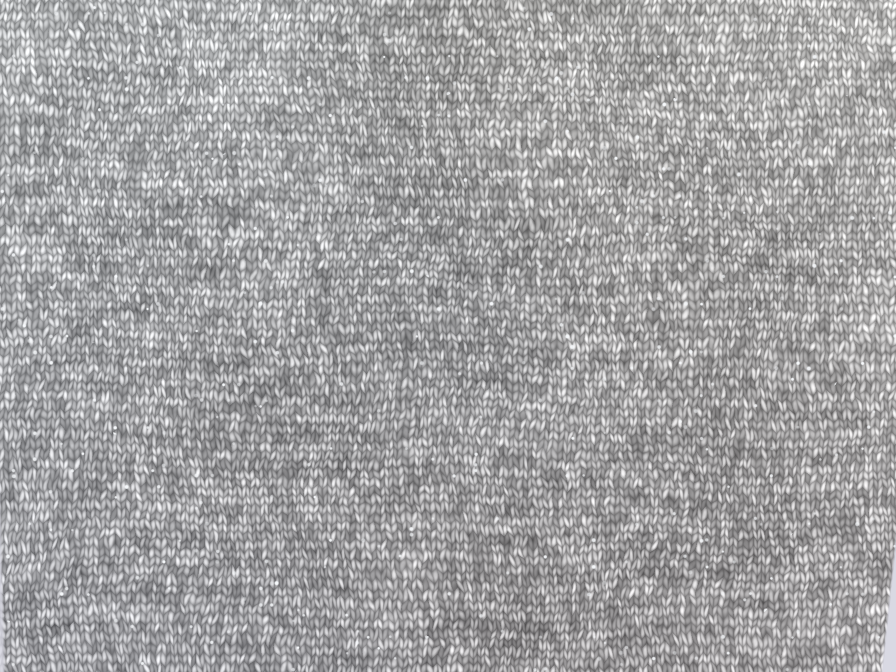
Reproduce this texture procedurally as a WebGL 1 fragment shader.

```glsl
precision highp float;
// Grey heathered jersey knit with small arched stitches and scattered glitter flecks.
uniform vec2 u_resolution;

float hash(vec2 p) {
  vec3 q = fract(vec3(p.xyx) * 0.1031);
  q += dot(q, q.yzx + 33.33);
  return fract((q.x + q.y) * q.z);
}

float gradientDot(vec2 cell, vec2 offset) {
  float angle = 6.2832 * hash(cell + 17.0);
  return dot(vec2(cos(angle), sin(angle)), offset);
}

// Gradient noise, roughly -0.7 to 0.7
float noise(vec2 p) {
  vec2 i = floor(p), f = fract(p);
  vec2 w = f * f * f * (f * (f * 6.0 - 15.0) + 10.0);
  float low = mix(gradientDot(i, f), gradientDot(i + vec2(1, 0), f - vec2(1, 0)), w.x);
  float high = mix(gradientDot(i + vec2(0, 1), f - vec2(0, 1)),
                   gradientDot(i + vec2(1, 1), f - vec2(1, 1)), w.x);
  return mix(low, high, w.y);
}

// Relief of the knit: two slanted yarn legs per stitch, each with its own tone
float knit(vec2 p) {
  vec2 q = p * vec2(72.0, 70.0);
  q += vec2(noise(p * 5.0), noise(p * 4.0 + 31.0)) * 1.3;
  q += vec2(noise(p * 38.0), noise(p * 42.0 + 57.0)) * 0.4;
  q.y += 2.2 * p.x * p.y;
  float x = fract(q.x) - 0.5;
  float y = q.y + abs(x) * 1.1;
  vec2 leg = vec2(abs(x) - 0.25, fract(y) - 0.5);
  float body = 1.0 - smoothstep(0.2, 1.2, length(leg / vec2(0.3, 0.6)));
  float tone = hash(vec2(floor(q.x) * 2.0 + step(0.0, x), floor(y)) + 200.0) - 0.5;
  return 0.31 * (body - 0.57) + 0.26 * tone * (0.35 + body);
}

// Heather: uneven dye along the rows, and fine fibres
float heather(vec2 p) {
  return 0.09 * noise(p * vec2(11.0, 38.0) + 80.0)
       + 0.06 * noise(p * vec2(4.0, 7.0) + 120.0)
       + 0.08 * noise(p * vec2(30.0, 64.0) + 160.0)
       + 0.09 * noise(p * vec2(150.0, 110.0));
}

// Tiny bright flecks, denser in some patches
float glitter(vec2 p) {
  vec2 q = p * 125.0;
  vec2 cell = floor(q);
  float chance = 0.018 + 0.03 * max(noise(p * 7.0 + 40.0), -0.3);
  float present = step(hash(cell + 300.0), chance);
  vec2 centre = 0.4 + 0.2 * vec2(hash(cell + 411.0), hash(cell + 523.0));
  float size = mix(0.22, 0.42, hash(cell + 617.0));
  float dotShape = 1.0 - smoothstep(size * 0.5, size * 1.3, length(fract(q) - centre));
  return present * dotShape * mix(0.4, 1.0, hash(cell + 701.0));
}

vec3 fabric(vec2 p, vec2 uv) {
  // Light falls from the top and fades toward the lower middle
  float light = 0.595 + 0.075 * uv.y * uv.y + 0.12 * pow(abs(uv.x - 0.52), 1.6);
  float value = light + knit(p) + heather(p);
  vec3 tint = mix(vec3(-0.006, 0.002, 0.008), vec3(0.004, 0.002, -0.003),
                  smoothstep(0.1, 0.8, uv.x + 0.3 * noise(p * 2.0)));
  tint += vec3(0.002, -0.004, 0.006) * (1.0 - uv.y);
  return mix(vec3(value) + tint, vec3(0.97, 0.98, 0.99), glitter(p));
}

void main() {
  vec3 color = vec3(0.0);
  // Four samples per pixel smooth the stitch edges
  for (int i = 0; i < 4; i++) {
    vec2 shift = vec2(mod(float(i), 2.0), floor(float(i) * 0.5)) * 0.5 - 0.25;
    vec2 pixel = gl_FragCoord.xy + shift;
    vec2 uv = pixel / u_resolution;
    color += fabric(pixel / u_resolution.y, uv) * 0.25;
  }
  // Pale backdrop showing past the lower corners of the cloth
  vec2 uv = gl_FragCoord.xy / u_resolution;
  float rightEdge = smoothstep(-0.002, 0.002, uv.x - 0.984 - 0.08 * uv.y);
  float leftEdge = 1.0 - smoothstep(0.003, 0.007, uv.x + 0.02 * uv.y);
  color = mix(color, vec3(0.85, 0.85, 0.89), max(rightEdge, leftEdge * 0.8));
  gl_FragColor = vec4(clamp(color, 0.0, 1.0), 1.0);
}
```
